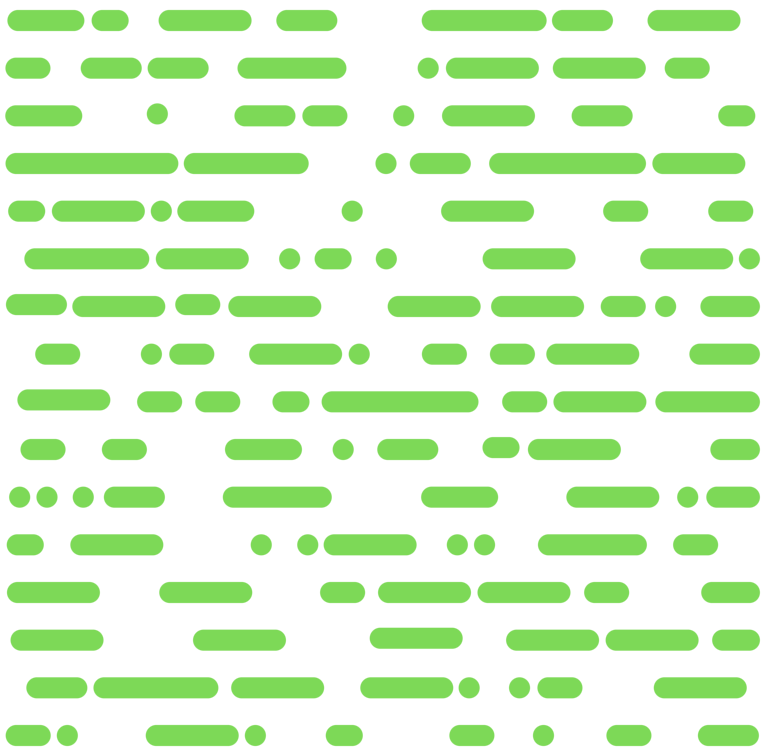
Give the GLSL for this pattern, as a WebGL 1 fragment shader.

```glsl
precision highp float;

uniform vec2 u_resolution;

// Lengths are fractions of the canvas width
const float ROWS = 16.0;
const int MAX_DASHES = 16;
const float FIRST_ROW = 0.0267;
const float RADIUS = 0.0137;
const float LEFT_EDGE = 0.0068;
const float RIGHT_EDGE = 0.9895;
const float LENGTH_STEP = 0.0208;

const vec3 PAPER = vec3(1.0);
const vec3 GREEN = vec3(0.49, 0.85, 0.34);

float hash(vec2 cell, float channel) {
  vec3 q = fract(vec3(cell, channel) * vec3(0.1031, 0.1130, 0.0973) + 0.137);
  q += dot(q, q.yzx + 33.33);
  return fract((q.x + q.y) * q.z);
}

// Distance to a horizontal capsule whose outer ends are at left and right
float capsule(vec2 p, float left, float right, float radius) {
  p.x -= clamp(p.x, left + radius, right - radius);
  return length(p) - radius;
}

// Dots, short pills, medium bars and a tail of long bars
float dashLength(float kind, float variation) {
  float steps = 0.0;
  if (kind > 0.75) steps = 2.5 + floor(variation * variation * 9.0);
  else if (kind > 0.47) steps = 4.5;
  else if (kind > 0.22) steps = variation < 0.3 ? 1.0 : 1.5;
  return 2.0 * RADIUS + steps * LENGTH_STEP;
}

// Mostly narrow gaps, with an occasional wide one
float gapLength(float variation) {
  return 0.007 + 0.11 * variation * variation;
}

// A few dashes sit slightly above their row
float lift(float chance) {
  return 0.0025 * step(0.94, chance);
}

// Walk along one row, laying dashes until the right margin
float rowDistance(vec2 p, float row) {
  float nearest = 1.0;
  float left = LEFT_EDGE + 0.055 * pow(hash(vec2(row, 0.0), 5.0), 3.0);
  for (int i = 0; i < MAX_DASHES; i++) {
    if (left > RIGHT_EDGE - 2.0 * RADIUS) break;
    vec2 cell = vec2(row, float(i) + 1.0);
    float size = dashLength(hash(cell, 1.0), hash(cell, 2.0));
    float right = min(left + size, RIGHT_EDGE);
    vec2 offset = vec2(0.0, lift(hash(cell, 4.0)));
    nearest = min(nearest, capsule(p - offset, left, right, RADIUS));
    left = right + gapLength(hash(cell, 3.0));
  }
  return nearest;
}

void main() {
  vec2 p = gl_FragCoord.xy / u_resolution.x;
  float height = u_resolution.y / u_resolution.x;
  float pitch = (height - 2.0 * FIRST_ROW) / (ROWS - 1.0);

  // Rows are counted from the top
  float depth = height - p.y - FIRST_ROW;
  float row = clamp(floor(depth / pitch + 0.5), 0.0, ROWS - 1.0);
  float d = rowDistance(vec2(p.x, row * pitch - depth), row);

  float pixel = 1.0 / u_resolution.x;
  float ink = 1.0 - smoothstep(-0.8 * pixel, 0.8 * pixel, d);
  gl_FragColor = vec4(mix(PAPER, GREEN, ink), 1.0);
}
```
